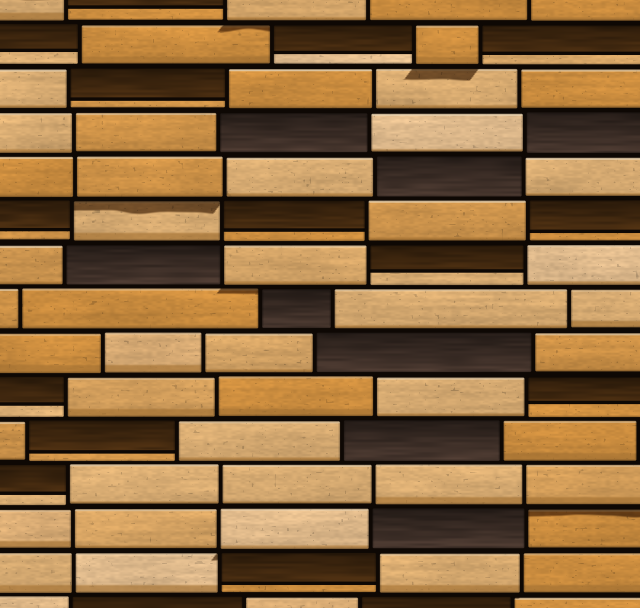
A Shadertoy shader for this texture:

```glsl
// Stacked wooden blocks of uneven depth, with deep recesses, lit ledges and slanted shadows.

const float ROWS = 13.81;        // rows per canvas height
const float ROW_OFFSET = 0.49;   // part of the first row hidden above the canvas
const float COLUMN = 0.2486;     // mean block length, in canvas heights
const float COLUMN_OFFSET = 0.465;

const vec3 TAN = vec3(0.83, 0.66, 0.44);
const vec3 ORANGE = vec3(0.78, 0.54, 0.24);
const vec3 PALE = vec3(0.88, 0.76, 0.62);
const vec3 BROWN = vec3(0.26, 0.16, 0.06);
const vec3 SLATE = vec3(0.25, 0.19, 0.16);
const vec3 GAP = vec3(0.055, 0.03, 0.015);

struct Block {
    float left;
    float right;
    float depth;   // 0 is recessed, 1 stands out furthest
    vec2 id;
};

float hash(vec2 p) {
    vec3 q = fract(vec3(p.xyx) * 0.1031);
    q += dot(q, q.yzx + 33.33);
    return fract((q.x + q.y) * q.z);
}

float noise(vec2 p) {
    vec2 i = floor(p), f = fract(p);
    f = f * f * (3.0 - 2.0 * f);
    return mix(mix(hash(i), hash(i + vec2(1, 0)), f.x),
               mix(hash(i + vec2(0, 1)), hash(i + vec2(1, 1)), f.x), f.y);
}

// Joint position in columns; some rows stay aligned, others are shifted strongly.
float joint(float i, float row) {
    float spread = hash(vec2(row, 71.0)) < 0.45 ? 0.08 : 0.78;
    return i + COLUMN_OFFSET + spread * (hash(vec2(i + 40.0, row + 9.0)) - 0.5);
}

Block findBlock(float x, float row) {
    float c = x / COLUMN;
    float i = floor(c - COLUMN_OFFSET);
    if (c < joint(i, row)) i -= 1.0;
    else if (c >= joint(i + 1.0, row)) i += 1.0;
    vec2 id = vec2(i + 20.0, row + 50.0);
    bool recessed = mod(id.x + id.y, 2.0) < 0.5 && hash(id + 3.7) < 0.5;
    float depth = recessed ? 0.0 : mix(0.4, 1.0, hash(id + 8.1));
    return Block(joint(i, row) * COLUMN, joint(i + 1.0, row) * COLUMN, depth, id);
}

float boxDistance(vec2 p, vec2 halfSize, float radius) {
    vec2 q = abs(p) - halfSize + radius;
    return length(max(q, 0.0)) + min(max(q.x, q.y), 0.0) - radius;
}

// Shadow from the row above, drifting left as it falls; t runs down the block.
float castShadow(float x, float t, float row, float depth, float pixel) {
    float wobble = 0.1 * noise(vec2(x * 22.0, row)) - 0.05;
    float sum = 0.0;
    for (int k = 0; k < 4; k++) {
        float sx = x + (float(k) - 1.5) * pixel * 0.5 + t * 0.055;
        float drop = findBlock(sx, row - 1.0).depth - depth - 0.22;
        float reach = drop * 1.5 + wobble;
        sum += drop > 0.0 ? 1.0 - smoothstep(-0.03, 0.03, t - reach) : 0.0;
    }
    return sum * 0.25;
}

vec3 woodColor(vec2 p, vec2 id) {
    vec3 wood = mix(ORANGE, TAN, smoothstep(0.25, 0.75, hash(id + 5.3)));
    wood = mix(wood, PALE, 0.55 * step(0.84, hash(id + 1.9)));
    float streak = noise(p * vec2(9.0, 170.0) + id * 7.0) - 0.5;
    float grain = noise(p * vec2(130.0, 330.0) + id) - 0.5;
    float patches = noise(p * vec2(12.0, 25.0) + id * 3.0) - 0.5;
    float pore = smoothstep(0.86, 0.98, noise(p * vec2(190.0, 260.0)));
    return wood * (1.0 + 0.1 * streak + 0.09 * grain + 0.08 * patches - 0.16 * pore);
}

void mainImage(out vec4 fragColor, in vec2 fragCoord) {
    vec2 p = fragCoord / iResolution.y;
    float pixel = 1.0 / iResolution.y;
    float soft = pixel * ROWS;
    float r = (1.0 - p.y) * ROWS + ROW_OFFSET;
    float row = floor(r), t = fract(r);
    Block block = findBlock(p.x, row);
    vec3 wood = woodColor(p, block.id);
    float variant = hash(block.id + 6.4);
    float top = 0.035 + 0.04 * hash(block.id + 2.2);
    float bottom = 0.925 + 0.04 * hash(block.id + 4.6);
    vec3 color;

    if (block.depth > 0.0) {
        // Lit face: bright upper edge, soft falloff and an occasional lower bevel
        color = wood * mix(1.06, 0.96, t);
        float bevel = variant < 0.35 ? 0.78 : 0.88;
        color = mix(color, ORANGE * 0.83, 0.65 * smoothstep(bevel - 0.03, bevel + 0.03, t));
        float shine = 1.0 - smoothstep(0.03, 0.04 + soft, t - top);
        color = mix(color, vec3(0.97, 0.88, 0.74), shine * mix(0.35, 0.9, variant));
        float shade = castShadow(p.x, t, row, block.depth, pixel);
        color = mix(color, color * vec3(0.5, 0.43, 0.34), shade);
    } else {
        // Recess: shaded back wall, sometimes with the sunlit top of the block below
        vec3 wall = mix(BROWN * 1.12, SLATE, step(0.65, variant));
        color = wall * (0.85 + 0.3 * noise(p * vec2(20.0, 240.0))) * mix(0.55, 1.2, t);
        float ledge = variant < 0.62 ? mix(0.62, 0.76, hash(block.id + 9.5)) : 2.0;
        color = mix(color, wood * 1.04, smoothstep(ledge - soft, ledge + soft, t));
        color = mix(color, GAP, 1.0 - smoothstep(0.025, 0.03 + soft, abs(t - ledge)));
    }

    // Dark joints around each block
    vec2 center = vec2(0.5 * (block.left + block.right), 0.5 * (top + bottom) / ROWS);
    vec2 halfSize = vec2(0.5 * (block.right - block.left) - 0.0032, 0.5 * (bottom - top) / ROWS);
    float d = boxDistance(vec2(p.x, t / ROWS) - center, halfSize, 0.0025);
    color *= 1.0 - 0.22 * smoothstep(-0.004, 0.0, d);
    fragColor = vec4(mix(color, GAP, smoothstep(-0.7 * pixel, 0.7 * pixel, d)), 1.0);
}
```
